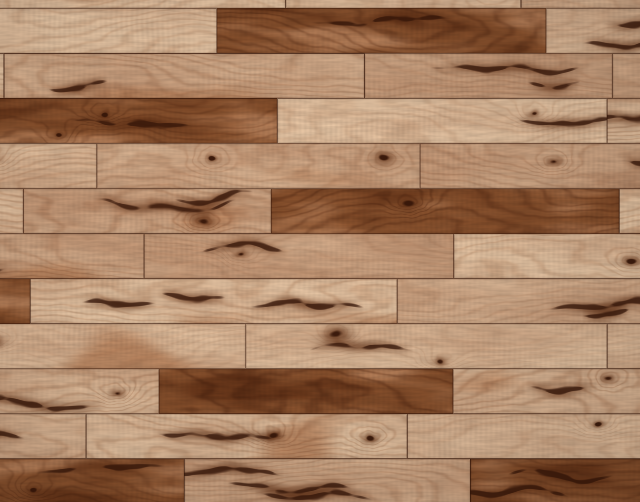
A WebGL 1 fragment shader for this texture:

```glsl
precision highp float;
uniform vec2 u_resolution;

#define ROWS 11.15
#define ROW_SHIFT 0.037
#define PLANK_LENGTH 7.0
#define JOINT_JITTER 0.5
#define SEAM_HALF_WIDTH 0.014
#define BROWN_SHARE 0.15
#define RING_COUNT 6.0
#define KNOT_CHANCE 0.28
#define STREAK_CHANCE 0.26
#define SAW_PITCH 0.115

const vec3 CREAM = vec3(0.83, 0.71, 0.59);
const vec3 TAN = vec3(0.71, 0.55, 0.43);
const vec3 HEARTWOOD = vec3(0.49, 0.29, 0.16);
const vec3 SAPWOOD = vec3(0.66, 0.46, 0.32);
const vec3 UMBER = vec3(0.36, 0.18, 0.08);
const vec3 PITCH = vec3(0.20, 0.08, 0.03);

float hash(vec2 p) {
  vec3 q = fract(p.xyx * 0.1031);
  q += dot(q, q.yzx + 33.33);
  return fract((q.x + q.y) * q.z);
}

float slope(vec2 cell, vec2 offset) {
  float angle = 6.2832 * hash(cell);
  return dot(vec2(cos(angle), sin(angle)), offset);
}

// Gradient noise, roughly -0.7 to 0.7
float noise(vec2 p) {
  vec2 i = floor(p), f = p - i, e = vec2(1.0, 0.0);
  vec2 w = f * f * f * (f * (f * 6.0 - 15.0) + 10.0);
  return mix(mix(slope(i, f), slope(i + e, f - e), w.x),
             mix(slope(i + e.yx, f - e.yx), slope(i + 1.0, f - 1.0), w.x), w.y);
}

// Position of the joint at the start of a plank
float joint(float row, float i) {
  return (i + JOINT_JITTER * (hash(vec2(i + 31.7, row + 12.3)) - 0.5)) * PLANK_LENGTH;
}

void main() {
  vec2 p = gl_FragCoord.xy / u_resolution.y * ROWS + vec2(0.0, ROW_SHIFT);
  float pixel = ROWS / u_resolution.y;

  // Plank layout, in units of the row height
  float row = floor(p.y);
  float across = p.y - row;
  float x = p.x + fract(row * 0.618 + 0.3) * PLANK_LENGTH;
  float cell = floor(x / PLANK_LENGTH);
  if (x < joint(row, cell)) cell -= 1.0;
  else if (x >= joint(row, cell + 1.0)) cell += 1.0;
  float start = joint(row, cell);
  float end = joint(row, cell + 1.0);

  // Character of this plank
  vec2 id = vec2(row, cell) + 17.1;
  vec2 seed = 40.0 * vec2(hash(id), hash(id + 7.3));
  float isBrown = step(fract(row * 0.7549 + cell * 0.5698), BROWN_SHARE);
  float paleness = hash(id + 3.9);
  float figure = mix(0.35, 1.0, hash(id + 11.6));
  vec2 g = vec2(x, across) + seed;

  // Knots bend the grain; mineral streaks run along it
  float bend = 0.0, stain = 0.0, pit = 0.0;
  for (int k = 0; k < 3; k++) {
    vec2 key = id + 5.7 * float(k + 1);
    float kind = hash(key);
    float size = hash(key + 2.2);
    vec2 center = vec2(mix(start, end, mix(0.1, 0.9, hash(key + 4.4))),
                       mix(0.15, 0.85, hash(key + 8.8)));
    vec2 d = vec2(x, across) - center;
    if (kind < KNOT_CHANCE) {
      float r = length(d * vec2(0.75, 1.2)) + 0.05 * noise(g * 5.0);
      float radius = mix(0.04, 0.11, size * size);
      bend += 0.6 * exp(-r * r * 9.0);
      stain += 0.75 * exp(-r * r / (radius * radius * 5.0));
      pit = max(pit, 1.0 - smoothstep(radius * 0.5, radius + pixel, r));
    } else if (kind > 1.0 - STREAK_CHANCE) {
      float t = d.x / mix(0.5, 1.7, size);
      float taper = max(0.0, 1.0 - t * t);
      float dy = abs(d.y + 0.28 * noise(vec2(x * 0.9, seed.y)));
      float thickness = 0.1 * taper * (0.5 + 1.3 * noise(g * vec2(2.2, 5.0)));
      stain += 0.6 * taper * exp(-dy * dy * 60.0);
      pit = max(pit, 0.85 * smoothstep(0.0, 0.03, thickness)
        * (1.0 - smoothstep(thickness * 0.5, thickness + pixel, dy)));
    }
  }

  // Growth rings, fibres and broad clouding
  float field = 0.7 * across + 1.1 * noise(g * vec2(0.22, 0.75))
    + 0.16 * noise(g * vec2(0.9, 2.3)) + 0.03 * noise(g * vec2(4.0, 7.0)) + bend;
  float ring = pow(0.5 + 0.5 * sin(6.2832 * RING_COUNT * field), 3.0);
  float fibre = noise(g * vec2(1.8, 15.0)) + 0.5 * noise(g * vec2(5.0, 26.0));
  float cloud = noise(g * vec2(0.35, 1.3) + 19.0) + 0.4 * noise(g * vec2(0.8, 4.0));
  float saw = sin(6.2832 * x / SAW_PITCH + 1.5 * noise(g * vec2(0.7, 2.0)))
    * (0.5 + noise(g * vec2(0.6, 1.5) + 5.0));

  // Wood colour
  vec3 pale = mix(TAN, CREAM, clamp(paleness * 0.9 + 0.1 + 0.5 * cloud, 0.0, 1.0));
  float heart = smoothstep(0.22, 0.5, noise(g * vec2(0.3, 0.9) + 37.0));
  pale = mix(pale, SAPWOOD, heart * step(0.5, hash(id + 14.2)) * 0.8);
  vec3 brown = mix(HEARTWOOD, SAPWOOD, smoothstep(-0.05, 0.55, cloud));
  brown = mix(brown, UMBER, 0.8 * smoothstep(0.05, 0.5, -cloud));
  vec3 color = mix(pale, brown, isBrown);
  color *= 1.0 - ring * figure * mix(vec3(0.08, 0.12, 0.15), vec3(0.15, 0.20, 0.24), isBrown);
  color *= 1.0 + 0.09 * fibre + 0.022 * saw;
  color = mix(color, UMBER, clamp(stain, 0.0, 0.8));
  color = mix(color, PITCH, pit * 0.9);

  // Seams between planks
  float edge = min(min(across, 1.0 - across), min(x - start, end - x));
  float seam = clamp((SEAM_HALF_WIDTH - edge) / pixel + 0.5, 0.0, 1.0);
  color *= 1.0 - 0.06 * exp(-edge * 25.0);
  color = mix(color, PITCH, seam * mix(0.45, 0.75, hash(id + 21.4)));

  // Soft light, falling off to the corners
  vec2 fromLight = gl_FragCoord.xy / u_resolution - vec2(0.42, 0.56);
  color *= 1.03 - 0.2 * dot(fromLight, fromLight);
  gl_FragColor = vec4(color, 1.0);
}
```
